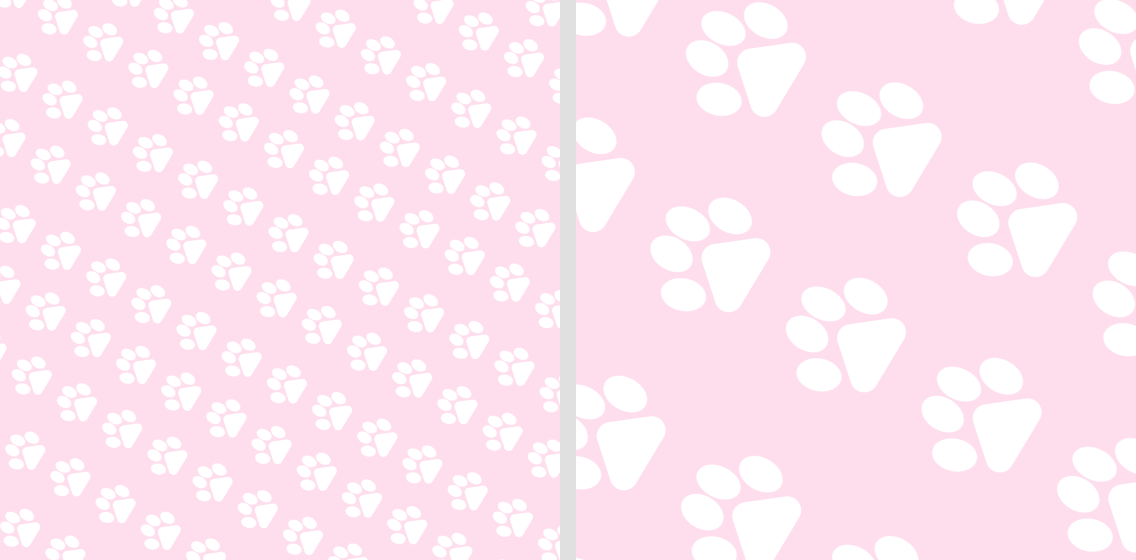
Left, the full canvas; right, a detail of the centre.
Give the GLSL for this pattern, as a WebGL 1 fragment shader.

```glsl
precision highp float;
// Slanting rows of tilted white paw prints on a pale pink ground.

uniform vec2 u_resolution;

// Offset to the closest print of a row, kept if it beats the best so far.
void addRow(vec2 p, vec2 start, inout vec2 best) {
  vec2 stride = vec2(0.0807, -0.0477);
  vec2 d = p - start;
  d -= stride * floor(d.x / stride.x + 0.5);
  if (dot(d, d) < dot(best, best)) best = d;
}

// Approximate distance to a tilted ellipse.
float toe(vec2 p, vec2 center, vec2 radii, float tilt) {
  p -= center;
  float c = cos(tilt), s = sin(tilt);
  p = vec2(c * p.x + s * p.y, c * p.y - s * p.x);
  return (length(p / radii) - 1.0) * radii.y;
}

// Squared distance to an edge, and signed side of it.
vec2 edge(vec2 p, vec2 a, vec2 b) {
  vec2 e = b - a, v = p - a;
  vec2 away = v - e * clamp(dot(v, e) / dot(e, e), 0.0, 1.0);
  return vec2(dot(away, away), v.x * e.y - v.y * e.x);
}

// Rounded triangle; the corners run clockwise.
float pad(vec2 p) {
  vec2 left = vec2(0.075, -0.06);
  vec2 right = vec2(0.775, 0.04);
  vec2 heel = vec2(0.30, -0.75);
  vec2 d = min(edge(p, left, right), min(edge(p, right, heel), edge(p, heel, left)));
  return -sqrt(d.x) * sign(d.y) - 0.24;
}

// Distance to one print, about two units across.
float paw(vec2 p) {
  float d = pad(p);
  d = min(d, toe(p, vec2(-0.40, 0.525), vec2(0.40, 0.27), -0.45));
  d = min(d, toe(p, vec2(0.325, 0.66), vec2(0.40, 0.28), -0.52));
  d = min(d, toe(p, vec2(-0.68, 0.01), vec2(0.39, 0.28), -0.55));
  return min(d, toe(p, vec2(-0.475, -0.69), vec2(0.39, 0.28), -0.20));
}

void main() {
  vec2 p = gl_FragCoord.xy / u_resolution.y;

  // Unevenly spaced rows, from upper right to lower left
  vec2 local = vec2(1.0);
  addRow(p, vec2(0.975, 0.987), local);
  addRow(p, vec2(0.8555, 0.944), local);
  addRow(p, vec2(0.600, 0.949), local);
  addRow(p, vec2(0.311, 0.9745), local);
  addRow(p, vec2(0.104, 0.9725), local);
  addRow(p, vec2(0.0315, 0.870), local);
  addRow(p, vec2(0.091, 0.706), local);
  addRow(p, vec2(0.0286, 0.600), local);
  addRow(p, vec2(0.082, 0.444), local);
  addRow(p, vec2(0.0573, 0.3295), local);
  addRow(p, vec2(0.0456, 0.1955), local);
  addRow(p, vec2(0.0365, 0.0575), local);

  // White prints with a smoothed edge
  float pawScale = 28.8;
  float blur = 0.75 * pawScale / u_resolution.y;
  float ink = 1.0 - smoothstep(-blur, blur, paw(local * pawScale));
  gl_FragColor = vec4(mix(vec3(0.996, 0.867, 0.930), vec3(1.0), ink), 1.0);
}
```
